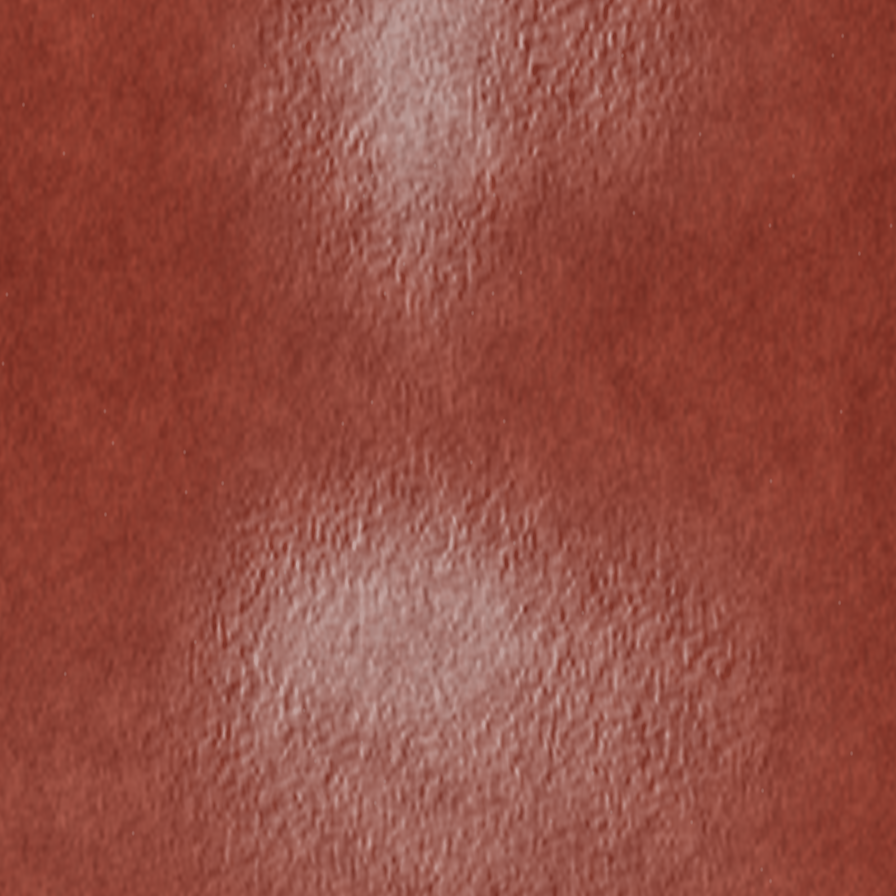
This texture is drawn by a Shadertoy shader. Its source:

```glsl
// Glossy red-brown leather lit by two soft reflections, one at the top, one below centre.
// Soft lobes give the sheen; fine upright noise gives an embossed grain that breaks
// the sheen into glints, over a dye mottled at several sizes.

const vec3 DYE_DARK = vec3(0.495, 0.190, 0.145);
const vec3 DYE_LIGHT = vec3(0.608, 0.272, 0.212);
const vec3 SHEEN = vec3(0.722, 0.605, 0.590);
const vec2 GRAIN_SCALE = vec2(190.0, 100.0);
const float GRAIN_WARP = 1.2;     // sideways wander of the creases, in cells
const float RELIEF_STEP = 0.45;   // offset for the emboss, in grain cells
const float RELIEF_MATT = 0.13;   // grain contrast away from the light
const float RELIEF_GLOSS = 0.56;  // extra contrast inside the halos
const float MOTTLE = 0.65;
const float PORES = 0.85;
const float SPECK_CHANCE = 0.006;

float hash(vec2 p) {
    vec3 q = fract(vec3(p.xyx) * 0.1031);
    q += dot(q, q.yzx + 33.33);
    return fract((q.x + q.y) * q.z);
}

float noise(vec2 p) {
    vec2 i = floor(p), f = fract(p);
    f = f * f * (3.0 - 2.0 * f);
    return mix(mix(hash(i), hash(i + vec2(1, 0)), f.x),
               mix(hash(i + vec2(0, 1)), hash(i + vec2(1, 1)), f.x), f.y);
}

float fbm(vec2 p) {
    float sum = 0.0, amp = 0.5;
    for (int i = 0; i < 4; i++) {
        sum += amp * noise(p);
        p = p * 2.03 + 7.3;
        amp *= 0.5;
    }
    return sum / 0.9375;
}

// Soft elliptical light or shade
float lobe(vec2 p, vec2 centre, vec2 radius) {
    vec2 d = (p - centre) / radius;
    return exp(-dot(d, d));
}

// Flatter on top and steeper at the side than a lobe
float plateau(vec2 p, vec2 centre, vec2 radius) {
    vec2 d = (p - centre) / radius;
    return exp(-pow(dot(d, d), 1.4));
}

// Height of the hide: fine upright creases over broader ones
float grainHeight(vec2 g) {
    return 0.68 * noise(g) + 0.32 * noise(g * vec2(0.57, 0.45) + 31.7);
}

void mainImage(out vec4 fragColor, in vec2 fragCoord) {
    vec2 uv = fragCoord / iResolution.xy;

    // Ragged outline for the reflections
    vec2 p = uv + 0.035 * (vec2(fbm(uv * 28.0), fbm(uv * 28.0 + 40.0)) - 0.5);

    // Bright cores of the two reflections
    float core = 0.52 * plateau(p, vec2(0.475, 0.98), vec2(0.088, 0.22))
               + 0.20 * lobe(p, vec2(0.470, 0.77), vec2(0.065, 0.11))
               + 0.43 * plateau(p, vec2(0.465, 0.330), vec2(0.135, 0.130));

    // Wide, dimmer halos around them
    float halo = 0.36 * lobe(p, vec2(0.62, 0.96), vec2(0.18, 0.19))
               + 0.30 * lobe(p, vec2(0.37, 0.92), vec2(0.105, 0.20))
               + 0.42 * lobe(p, vec2(0.45, 0.18), vec2(0.21, 0.19))
               + 0.30 * lobe(p, vec2(0.31, 0.28), vec2(0.085, 0.17))
               + 0.31 * lobe(p, vec2(0.70, 0.24), vec2(0.18, 0.20))
               + 0.12 * lobe(p, vec2(0.46, 0.60), vec2(0.15, 0.17))
               + 0.17 * lobe(p, vec2(0.55, 0.00), vec2(0.30, 0.10))
               + 0.10 * lobe(p, vec2(0.06, 0.12), vec2(0.16, 0.22));

    // Dye: clouds, faint upright streaks, fine pores, darker hollows
    float cloud = fbm(uv * vec2(24.0, 18.0)) - 0.5;
    float streak = fbm(uv * vec2(60.0, 24.0) + 12.0) - 0.5;
    float pores = 0.6 * noise(uv * vec2(200.0, 150.0) + 3.0)
                + 0.4 * noise(uv * vec2(105.0, 75.0) + 9.0) - 0.5;
    float hollow = lobe(p, vec2(0.18, 0.72), vec2(0.15, 0.15))
                 + lobe(p, vec2(0.74, 0.70), vec2(0.18, 0.12))
                 + lobe(p, vec2(0.16, 0.40), vec2(0.08, 0.13))
                 + lobe(p, vec2(0.99, 0.68), vec2(0.06, 0.35))
                 + lobe(p, vec2(0.01, 0.70), vec2(0.04, 0.30));
    float tone = 0.52 + MOTTLE * (cloud + 0.7 * streak) + PORES * pores - 0.22 * hollow;
    vec3 color = mix(DYE_DARK, DYE_LIGHT, tone);

    // Emboss: slope of the grain towards the light at upper left
    vec2 g = uv * GRAIN_SCALE;
    g.x += GRAIN_WARP * (fbm(uv * 40.0) - 0.5);
    vec2 toLight = RELIEF_STEP * vec2(1.0, -0.35);
    float slope = grainHeight(g + toLight) - grainHeight(g - toLight);

    // Grain shows strongest at the rims and fades towards the bottom edge
    float gloss = core + halo;
    float rim = smoothstep(0.05, 0.34, gloss) * (1.0 - 0.5 * smoothstep(0.45, 0.75, gloss));
    rim *= mix(0.55, 1.0, smoothstep(0.02, 0.22, uv.y));
    float patchy = 0.5 + fbm(uv * 18.0 + 5.0);
    float glint = RELIEF_GLOSS * rim * patchy * (slope + 0.9 * slope * abs(slope));
    float sheen = clamp(gloss * (0.98 + 0.5 * cloud + 0.5 * pores) + glint, 0.0, 0.95);
    color = mix(color, SHEEN, sheen);
    color *= 1.0 + (RELIEF_MATT + 0.03 * rim) * slope;

    // Sparse pale specks in the pores
    vec2 cell = floor(uv * 90.0);
    vec2 offset = 0.3 + 0.4 * vec2(hash(cell + 3.1), hash(cell + 8.7));
    float dist = length((fract(uv * 90.0) - offset) * vec2(1.4, 0.9));
    float speck = step(hash(cell + 17.0), SPECK_CHANCE) * smoothstep(0.3, 0.05, dist);
    color = mix(color, SHEEN, 0.35 * speck);

    fragColor = vec4(clamp(color, 0.0, 1.0), 1.0);
}
```
